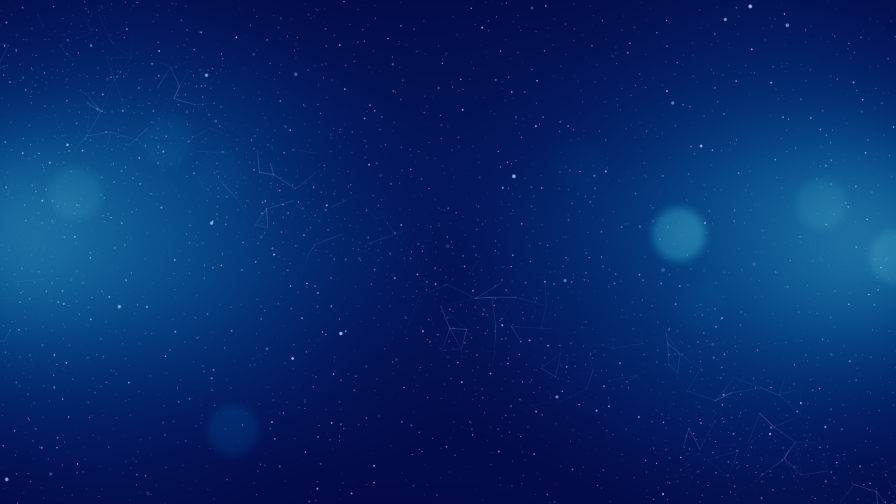
A WebGL 2 fragment shader for this background:

```glsl
#version 300 es
precision highp float;
// Deep blue space: two soft side glows and pale bokeh discs set a light level
// that a colour ramp turns into blue. Jittered grids scatter the stars, and
// neighbouring points of one grid are linked into faint constellations.

#define BASE_LEVEL 0.08
#define GLOW_LEVEL 0.72
#define EDGE_LEVEL 0.30
#define NET_CELLS 21.0
#define LINK_CHANCE 0.42
#define LINE_ALPHA 0.30
#define STAR_ALPHA 0.75
#define STAR_COLOR vec3(0.62, 0.80, 0.95)
#define LINE_COLOR vec3(0.40, 0.64, 0.84)

uniform vec2 u_resolution;
out vec4 fragColor;

// Bokeh discs: centre, radius, strength
const vec4 DISCS[9] = vec4[9](
  vec4(1.347, 0.535, 0.060, 0.34), vec4(0.150, 0.616, 0.058, 0.09),
  vec4(0.331, 0.720, 0.056, 0.06), vec4(0.463, 0.146, 0.057, 0.19),
  vec4(1.630, 0.595, 0.056, 0.09), vec4(1.778, 0.490, 0.060, 0.13),
  vec4(1.150, 0.669, 0.056, 0.04), vec4(0.440, 0.650, 0.056, 0.03),
  vec4(1.390, 0.394, 0.052, 0.03));

float hash(vec2 p) {
  vec3 q = fract(p.xyx * vec3(0.1031, 0.1030, 0.0973));
  q += dot(q, q.yzx + 33.33);
  return fract((q.x + q.y) * q.z);
}

vec2 cellPoint(vec2 id) {
  return id + 0.1 + 0.8 * vec2(hash(id + 11.7), hash(id + 47.3));
}

float glow(vec2 p, vec2 center, vec2 radius) {
  vec2 d = (p - center) / radius;
  return exp(-dot(d, d));
}

float segmentDistance(vec2 p, vec2 a, vec2 b) {
  vec2 ab = b - a;
  float t = clamp(dot(p - a, ab) / dot(ab, ab), 0.0, 1.0);
  return length(p - a - t * ab);
}

// Light level of the glows and discs, 0 to 1
float lightLevel(vec2 p) {
  float level = BASE_LEVEL;
  level += GLOW_LEVEL * glow(p, vec2(0.22, 0.54), vec2(0.52, 0.39));
  level += GLOW_LEVEL * glow(p, vec2(1.55, 0.53), vec2(0.50, 0.40));
  level += EDGE_LEVEL * glow(p, vec2(0.0, 0.52), vec2(0.22, 0.23));
  level += EDGE_LEVEL * glow(p, vec2(1.778, 0.52), vec2(0.22, 0.20));
  level -= 0.08 * glow(p, vec2(0.90, 0.49), vec2(0.10, 0.12));
  level += 0.02 * sin(p.x * 7.0 + 2.0 * sin(p.y * 5.0)) * sin(p.y * 9.0 + p.x * 3.0);
  for (int i = 0; i < 9; i++) {
    vec4 disc = DISCS[i];
    float d = length(p - disc.xy) / disc.z;
    level += disc.w * (1.0 - smoothstep(0.65, 1.15, d)) * (1.0 - 0.2 * d * d);
  }
  return max(level, 0.0);
}

vec3 ramp(float t) {
  return vec3(0.01 + 0.09 * pow(t, 5.0), 0.01 + t * (0.20 + 0.22 * t), 0.23 + 0.40 * t);
}

// Dusty diagonal band from upper left to lower right, broken into clumps
float clusterMask(vec2 p) {
  float offset = (p.y - 0.92 + 0.53 * p.x) / 0.19;
  float band = exp(-offset * offset) + 0.8 * glow(p, vec2(0.03, 0.42), vec2(0.16, 0.22));
  float clumps = 0.6 + 0.4 * sin(p.x * 13.0 + 1.5 * sin(p.y * 11.0)) * sin(p.y * 15.0 - 1.0);
  return clamp(band * clumps, 0.0, 1.0);
}

// One layer of round stars; few are large and bright
float stars(vec2 p, float cells, float radius, float density, float pixel) {
  vec2 q = p * cells, id = floor(q);
  float sum = 0.0;
  for (int k = 0; k < 9; k++) {
    vec2 cell = id + vec2(k % 3 - 1, k / 3 - 1);
    float pick = hash(cell + cells);
    float size = radius * (0.5 + 0.5 * hash(cell + 83.1));
    float d = length(q - cellPoint(cell + cells) + cells) / cells;
    float shine = 0.15 + 0.85 * pow(hash(cell + 29.9), 3.0);
    sum += step(pick, density) * shine * (1.0 - smoothstep(size * 0.4, size + 0.6 * pixel, d));
  }
  return sum;
}

// Links between points of adjacent cells, thinned by chance
float network(vec2 p, float pixel) {
  vec2 q = p * NET_CELLS, id = floor(q);
  float sum = 0.0;
  for (int k = 0; k < 9; k++) {
    vec2 cell = id + vec2(k % 3 - 1, k / 3 - 1);
    for (int j = 0; j < 4; j++) {
      vec2 next = cell + (j == 0 ? vec2(1, 0) : vec2(j - 2, 1));
      vec2 a = cellPoint(cell), b = cellPoint(next);
      float chance = hash(cell * 3.0 + next * 5.0);
      float d = segmentDistance(q, a, b) / NET_CELLS;
      float fade = 1.0 - smoothstep(0.7, 1.7, length(b - a));
      sum += step(chance, LINK_CHANCE) * fade * (1.0 - smoothstep(0.0, 0.0006 + 0.7 * pixel, d));
    }
  }
  return min(sum, 1.5);
}

void main() {
  vec2 p = gl_FragCoord.xy / u_resolution.y;
  float pixel = 1.0 / u_resolution.y;
  float mask = clusterMask(p);
  vec3 color = ramp(lightLevel(p));
  float links = network(p, pixel) * smoothstep(0.25, 0.85, mask);
  color = mix(color, LINE_COLOR, LINE_ALPHA * links);
  float light = stars(p, 42.0, 0.0020, 0.30 + 0.45 * mask, pixel)
              + 0.6 * stars(p, 75.0, 0.0014, 0.12 + 0.40 * mask, pixel)
              + 1.3 * stars(p, 11.0, 0.0042, 0.22, pixel);
  color = mix(color, STAR_COLOR, STAR_ALPHA * min(light, 1.2));
  fragColor = vec4(color, 1.0);
}
```
